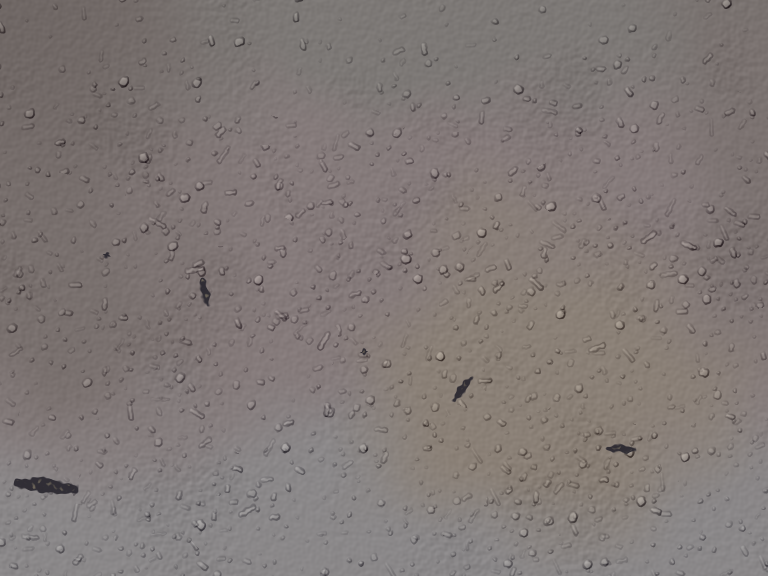
Reproduce this texture procedurally as a Shadertoy shader.

```glsl
vec3 hash(vec2 p) {
    vec3 q = fract(p.xyx * vec3(0.1031, 0.1030, 0.0973));
    q += dot(q, q.yxz + 33.33);
    return fract((q.xxy + q.yzz) * q.zyx);
}

float cornerSlope(vec2 cell, vec2 offset) {
    float a = 6.2832 * hash(cell).x;
    return dot(vec2(cos(a), sin(a)), offset);
}

float gradientNoise(vec2 p) {
    vec2 i = floor(p), f = fract(p), o = vec2(1, 0);
    vec2 u = f * f * f * (f * (f * 6.0 - 15.0) + 10.0);
    return mix(mix(cornerSlope(i, f), cornerSlope(i + o, f - o), u.x),
               mix(cornerSlope(i + o.yx, f - o.yx), cornerSlope(i + 1.0, f - 1.0), u.x), u.y);
}

float height(vec2 p) {
    return 0.8 * gradientNoise(p * 65.0) + 0.65 * gradientNoise(p * 125.0 + 7.0);
}

vec2 rotate(vec2 p, float a) {
    return vec2(cos(a) * p.x + sin(a) * p.y, cos(a) * p.y - sin(a) * p.x);
}

float capsule(vec2 p, float halfLength) {
    return length(vec2(p.x - clamp(p.x, -halfLength, halfLength), p.y));
}

// One scattered grain per cell: dark rim, lit core; returns signed shading
float grains(vec2 p, float cells, float radius, float stretch, float amount, float seed) {
    vec2 g = rotate(p, seed) * cells + seed * 17.0;
    vec2 id = floor(g);
    vec3 r = hash(id + 40.0), s = hash(id + 91.0);
    vec2 q = (fract(g) - 0.5 - 0.44 * (r.xy - 0.5)) / cells;
    q += 0.0022 * gradientNoise(p * 130.0);
    float size = radius * (0.6 + 0.6 * s.x);
    float d = capsule(rotate(q, 6.2832 * s.y), stretch * s.z) - size;
    float rim = 1.0 - smoothstep(0.0004, 0.0028, abs(d));
    float core = 1.0 - smoothstep(-0.004, 0.0005, d);
    float side = dot(rotate(q, -seed), vec2(-0.6, 0.8)) / (size + stretch * s.z);
    float shade = core * (0.07 + 0.09 * side) - rim * (0.13 - 0.12 * side);
    return shade * step(r.z, amount) * (0.35 + 0.9 * s.x * s.x);
}

// Uneven stained light of the backdrop
vec3 backdrop(vec2 p) {
    float drift = 0.16 * gradientNoise(p * 2.6) + 0.07 * gradientNoise(p * 7.0 + 3.0);
    vec3 pink = vec3(0.523, 0.482, 0.482), grey = vec3(0.488, 0.472, 0.462);
    vec3 brown = vec3(0.468, 0.435, 0.425), pale = vec3(0.542, 0.532, 0.537);
    vec3 tan = vec3(0.543, 0.503, 0.465);
    vec3 c = mix(pink, grey, smoothstep(0.72, 0.92, p.y + drift));
    float left = smoothstep(0.52, 0.12, p.x + drift) * smoothstep(0.2, 0.42, p.y + drift);
    c = mix(c, brown, 0.9 * left);
    c = mix(c, pale, smoothstep(0.42, 0.17, p.y + 0.12 * abs(p.x - 0.5) + drift));
    c = mix(c, tan, smoothstep(0.4, 0.14, length(p - vec2(0.95, 0.37)) + drift));
    c = mix(c, brown, 0.7 * smoothstep(0.24, 0.0, 1.33 - p.x + drift) * smoothstep(0.3, 0.6, p.y));
    return c - 0.035 * smoothstep(0.5, 0.0, length(p - vec2(0.0, 1.0)));
}

void mainImage(out vec4 fragColor, in vec2 fragCoord) {
    vec2 p = fragCoord / iResolution.y;
    float patches = gradientNoise(p * 4.5 + 11.0) + 0.5 * gradientNoise(p * 10.0);
    float crowd = smoothstep(1.0, 0.6, p.y) * (0.75 + 0.7 * patches);
    vec3 color = backdrop(p);

    // Fine embossed skin, rougher in patches
    vec2 lightStep = vec2(-0.0012, 0.0016);
    float relief = height(p - lightStep) - height(p + lightStep);
    float roughness = 0.038 + 0.035 * smoothstep(-0.2, 0.5, patches);
    color += relief * roughness - 0.014 * smoothstep(0.0, 0.5, patches);

    // Bubbles, rods and specks
    float shade = grains(p, 23.0, 0.0062, 0.002, 0.12 + 0.26 * crowd, 0.3)
                + 0.8 * grains(p, 19.0, 0.0034, 0.014, 0.12 + 0.4 * crowd, 1.1)
                + 0.65 * grains(p, 30.0, 0.0036, 0.007, 0.1 + 0.42 * crowd, 2.2)
                + 0.6 * grains(p, 46.0, 0.0026, 0.001, 0.08 + 0.3 * crowd, 3.7);
    color += shade * vec3(1.0, 1.0, 0.94);

    // Few dark flakes, long ones first, then compact ones
    for (int i = 0; i < 6; i++) {
        float n = float(i);
        vec3 r = hash(vec2(n * 7.0 + 3.0, 21.0));
        vec2 center = vec2(0.08 + 1.17 * fract(n * 0.618), 0.13 + 0.44 * fract(n * 0.382 + 0.06));
        float halfLength = i == 0 ? 0.047 : i < 4 ? 0.023 : 0.002;
        float radius = i == 0 ? 0.012 : 0.0065;
        float angle = i == 0 ? -0.1 : 3.1416 * r.z;
        vec2 q = rotate(p - center, angle);
        float taper = 0.004 * smoothstep(0.0, halfLength, abs(q.x));
        float d = capsule(q, halfLength) - radius + taper + 0.006 * gradientNoise(p * 85.0);
        float glint = smoothstep(0.1, 0.5, gradientNoise(p * 110.0 + 5.0)) * smoothstep(-0.001, -0.005, d);
        vec3 flake = mix(vec3(0.17, 0.16, 0.19), vec3(0.42, 0.39, 0.34), glint);
        color = mix(color, flake, 0.95 * smoothstep(0.0022, -0.0012, d));
    }
    fragColor = vec4(clamp(color, 0.0, 1.0), 1.0);
}
```
